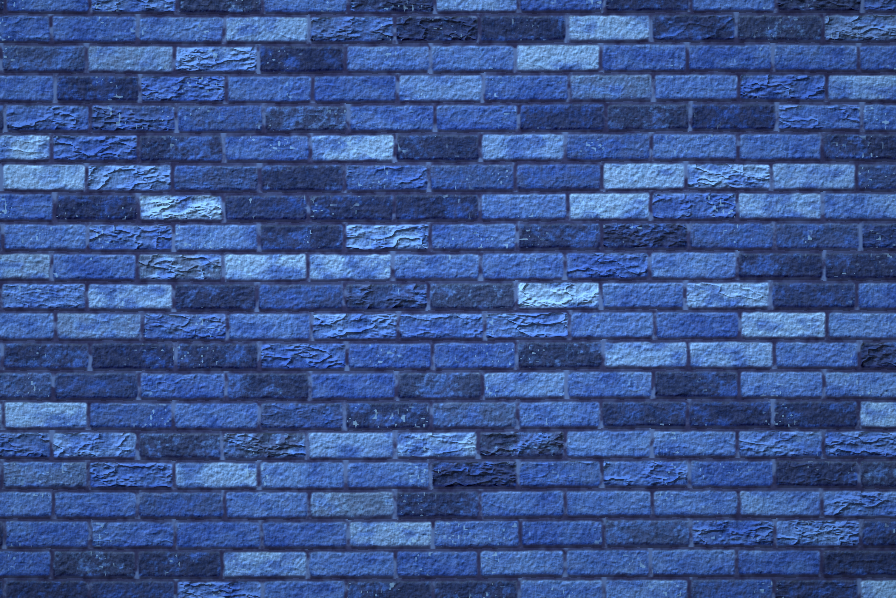
A Shadertoy shader for this texture:

```glsl
// Weathered blue brick wall: staggered courses with dark mortar, soot, frost and chiselled faces.

float hash(vec2 p) {
    vec3 q = fract(p.xyx * vec3(0.1031, 0.1030, 0.0973));
    q += dot(q, q.yzx + 33.33);
    return fract((q.x + q.y) * q.z);
}

float noise(vec2 p) {
    vec2 i = floor(p), f = fract(p);
    f = f * f * (3.0 - 2.0 * f);
    return mix(mix(hash(i), hash(i + vec2(1, 0)), f.x),
               mix(hash(i + vec2(0, 1)), hash(i + vec2(1, 1)), f.x), f.y);
}

float fbm(vec2 p) {
    float sum = 0.0, amp = 0.53;
    for (int i = 0; i < 4; i++) {
        sum += amp * noise(p);
        p = mat2(1.6, 1.2, -1.2, 1.6) * p + 7.3;
        amp *= 0.5;
    }
    return sum;
}

// Surface height: fine grain plus sharp folds on chiselled bricks
float relief(vec2 p, float chisel) {
    float fold = 1.0 - abs(2.0 * fbm(p * vec2(26.0, 55.0)) - 1.0);
    return 0.5 * fbm(p * 190.0) + chisel * pow(fold, 5.0);
}

// Horizontal position of the joint at the left of brick i, in brick lengths
float joint(float i, float row) {
    return i + 0.035 * (hash(vec2(i + 40.0, row + 71.0)) - 0.5);
}

void mainImage(out vec4 fragColor, in vec2 fragCoord) {
    vec2 p = fragCoord / iResolution.y;
    float pixel = 1.0 / iResolution.y;
    vec2 pitch = vec2(0.1432, 0.0497);

    // Courses run downward from the top; every other one is shifted
    vec2 warp = vec2(noise(p * 75.0), noise(p * 75.0 + 50.0)) - 0.5;
    vec2 wall = p + 0.0022 * warp;
    wall.y += 0.0015 * sin(p.x * 4.0);
    float course = (0.9775 - wall.y) / pitch.y;
    float row = floor(course);
    float shift = mix(0.090, 0.149, mod(row, 2.0)) + 0.008 * (hash(vec2(row + 9.0, 3.0)) - 0.5);
    float along = (wall.x - shift) / pitch.x;
    float col = floor(along);
    col += step(joint(col + 1.0, row), along) - step(along, joint(col, row));
    vec2 id = vec2(col, row) + 20.0;

    // Rounded brick outline, negative inside
    float left = joint(col, row), right = joint(col + 1.0, row);
    vec2 local = vec2(along - 0.5 * (left + right), 0.5 - fract(course)) * pitch;
    vec2 halfSize = vec2(0.5 * (right - left) * pitch.x - 0.0032,
                         0.5 * pitch.y - 0.0041 - 0.0012 * hash(id + 5.0));
    vec2 q = abs(local) - halfSize + 0.004;
    float dist = length(max(q, 0.0)) + min(max(q.x, q.y), 0.0) - 0.004;
    float brickMask = 1.0 - smoothstep(-0.0008 - pixel, 0.0008 + pixel, dist);

    // Each brick has its own tint, soot and chiselling
    vec2 skin = p + 3.7 * vec2(hash(id + 11.0), hash(id + 23.0));
    float tone = hash(id) + 0.25 * (fbm(p * 3.0) - 0.5);
    float cloud = fbm(skin * vec2(28.0, 45.0));
    float grain = fbm(skin * 150.0);
    vec3 brick = mix(vec3(0.20, 0.32, 0.62), vec3(0.34, 0.51, 0.79),
                     clamp(0.75 * tone + 1.3 * (cloud - 0.4), 0.0, 1.0));
    float pale = smoothstep(0.62, 0.95, tone) * smoothstep(0.25, 0.6, cloud);
    brick = mix(brick, vec3(0.48, 0.67, 0.89), 0.85 * pale);
    float sooty = smoothstep(0.58, 0.88, hash(id + 37.0));
    float soot = smoothstep(0.36, 0.64, 0.6 * cloud + 0.4 * grain + 0.17 * sooty - 0.06);
    brick = mix(brick, vec3(0.13, 0.17, 0.31), soot * (0.12 + 0.75 * sooty));

    // Light from the upper left across the relief
    float chisel = 0.15 + 0.85 * smoothstep(0.68, 0.9, hash(id + 53.0));
    float slope = relief(skin, chisel) - relief(skin + vec2(-0.0016, 0.0022), chisel);
    brick *= 1.0 + clamp(1.6 * slope, -0.55, 0.4);
    brick += 0.14 * (grain - 0.5);

    // Worn bright upper rim, shaded lower rim, pale specks
    float rim = smoothstep(-0.0055, -0.0005, dist);
    float upward = clamp(local.y / halfSize.y, -1.0, 1.0);
    brick += rim * vec3(0.10, 0.13, 0.13) * upward * (0.4 + cloud);
    float speck = smoothstep(0.80, 0.92, noise(p * 210.0)) * smoothstep(0.5, 0.7, fbm(p * 17.0));
    brick = mix(brick, vec3(0.55, 0.76, 0.92), 0.6 * speck);

    // Shadowed mortar with frosty deposits, mostly in the upright joints
    float upright = smoothstep(-0.004, 0.001, abs(local.x) - halfSize.x);
    float deposit = smoothstep(0.38, 0.68, fbm(p * 55.0 + 13.0));
    vec3 mortar = mix(vec3(0.13, 0.14, 0.27), vec3(0.23, 0.27, 0.45), fbm(p * 120.0));
    mortar = mix(mortar, vec3(0.38, 0.53, 0.78), deposit * (0.22 + 0.5 * upright));
    mortar *= 1.0 - 0.25 * smoothstep(0.0, -0.5 * pitch.y, local.y) * (1.0 - upright);

    // Broad lighting, slightly darker toward the edges
    vec3 color = mix(mortar, brick, brickMask);
    vec2 centered = fragCoord / iResolution.xy - vec2(0.45, 0.58);
    color *= 1.06 - 0.42 * dot(centered, centered);
    fragColor = vec4(clamp(color, 0.0, 1.0), 1.0);
}
```
